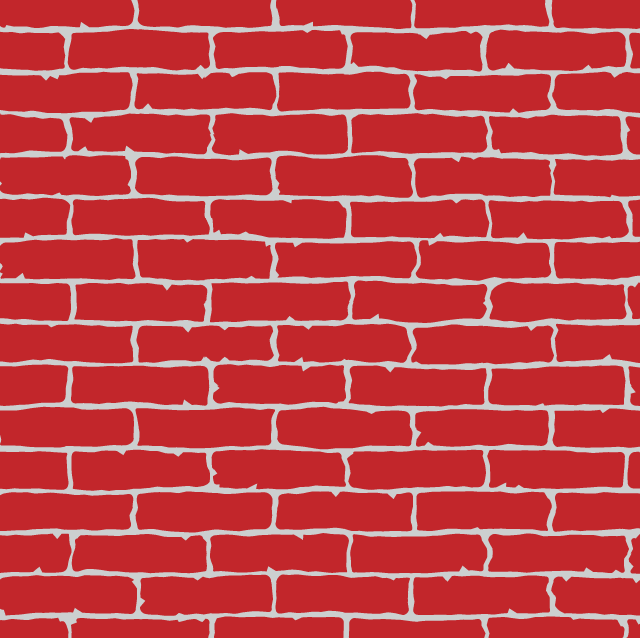
A Shadertoy shader for this pattern:

```glsl
// Flat red running-bond brick wall with ragged, chipped edges and pale grey mortar.

float hash(vec2 p) {
    vec3 q = fract(p.xyx * 0.1031);
    q += dot(q, q.yzx + 33.33);
    return fract((q.x + q.y) * q.z);
}

// Smooth 1D value noise in -0.5..0.5
float ripple(float t, float seed) {
    float i = floor(t);
    return mix(hash(vec2(i, seed)), hash(vec2(i + 1.0, seed)), smoothstep(0.0, 1.0, t - i)) - 0.5;
}

// Straight-segment noise in -0.5..0.5, for kinked outlines
float kinks(float t, float seed) {
    float i = floor(t);
    return mix(hash(vec2(i, seed)), hash(vec2(i + 1.0, seed)), t - i) - 0.5;
}

// Sparse lopsided notches
float chips(float t, float seed) {
    float i = floor(t), f = t - i;
    float present = step(0.95, hash(vec2(i, seed + 0.37)));
    float lean = mix(0.12, 0.88, hash(vec2(i, seed + 0.71)));
    float depth = mix(0.05, 0.14, hash(vec2(i, seed + 0.19)));
    return present * depth * min(f / lean, (1.0 - f) / (1.0 - lean));
}

// How far a brick side sits back from the joint centre line
float inset(float t, float seed) {
    return 0.059 + 0.05 * ripple(t * 2.1, seed) + 0.035 * kinks(t * 5.3, seed + 0.53)
         + chips(t * 4.5, seed);
}

// 1 inside a brick, 0 in the mortar; one unit is one course high
float brick(vec2 p) {
    const float brickLength = 3.32;

    // Wavy bed joints, shared by the courses on both sides
    p.y += 0.1 * ripple(p.x * 0.9, floor(p.y + 0.5) + 600.0);
    float course = floor(p.y);

    // Alternate courses shift by about half a brick
    float x = p.x + (mod(course, 2.0) < 0.5 ? 0.1 : -1.67);

    // Crooked upright joints, each with its own offset
    float joint = floor(x / brickLength + 0.5);
    float jointSeed = joint * 5.0 + course * 31.0 + 700.0;
    x += 0.08 * ripple(p.y * 2.6, jointSeed) + 0.1 * kinks(p.y * 5.0, jointSeed + 0.4)
       + 0.1 * (hash(vec2(joint, course + 90.0)) - 0.5);

    float column = floor(x / brickLength);
    vec2 local = vec2(x - column * brickLength, p.y - course);
    float seed = column * 4.0 + course * 29.0 + 40.0;

    // Depth behind the nearest upright side and the nearest bed side
    vec2 inside = vec2(
        min(local.x - inset(p.y, seed), brickLength - local.x - inset(p.y, seed + 1.0)),
        min(local.y - inset(x, seed + 2.0), 1.0 - local.y - inset(x, seed + 3.0)));

    // Corners range from sharp to worn round
    float radius = mix(0.01, 0.18, hash(floor(local / vec2(brickLength, 1.0) * 2.0) + seed));
    return step(length(max(radius - inside, 0.0)), radius * 0.999);
}

void mainImage(out vec4 fragColor, in vec2 fragCoord) {
    // Supersample for smooth outlines
    float cover = 0.0;
    for (int i = 0; i < 16; i++) {
        vec2 offset = (vec2(i % 4, i / 4) + 0.5) / 4.0 - 0.5;
        vec2 uv = (fragCoord + offset) / iResolution.y;
        cover += brick((uv - vec2(0.0, 0.034)) / 0.0657) / 16.0;
    }

    vec3 mortar = vec3(0.80, 0.81, 0.81);
    vec3 clay = vec3(0.76, 0.15, 0.17);
    fragColor = vec4(mix(mortar, clay, cover), 1.0);
}
```
